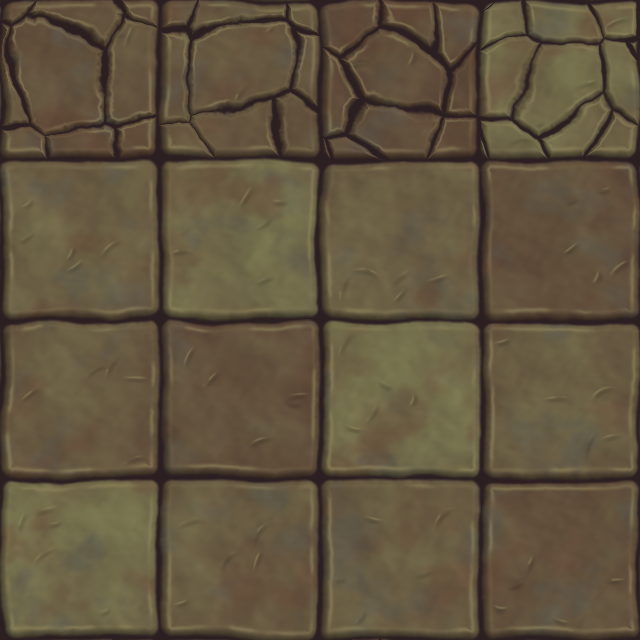
A Shadertoy shader for this texture:

```glsl
#define TILES 4.0
#define JOINT 0.014
#define CORNER 0.06
#define BEVEL 0.055
#define WOBBLE 0.035
#define WEAR 0.035
#define MOTTLE 0.75
#define CRACK_WIDTH 0.024
#define SCRATCHES 5

const vec3 BROWN = vec3(0.37, 0.295, 0.225);
const vec3 GREEN = vec3(0.455, 0.435, 0.30);
const vec3 SLATE = vec3(0.35, 0.345, 0.31);
const vec3 RUST = vec3(0.39, 0.27, 0.205);
const vec3 GLINT = vec3(0.56, 0.52, 0.36);
const vec3 GROUT = vec3(0.17, 0.12, 0.135);

// Brown to green tone of each tile, bottom row first
const float TONE[16] = float[16](
    0.95, 0.50, 0.50, 0.22,
    0.42, 0.15, 0.95, 0.52,
    0.55, 0.88, 0.50, 0.15,
    0.22, 0.36, 0.10, 0.82);

vec2 hash2(vec2 p) {
    vec3 q = fract(p.xyx * vec3(0.1031, 0.1030, 0.0973));
    q += dot(q, q.yzx + 33.33);
    return fract((q.xx + q.yz) * q.zy);
}

// Value noise that wraps after a whole number of lattice cells
float noise(vec2 p, float period) {
    vec2 i = floor(p), f = p - i;
    f = f * f * (3.0 - 2.0 * f);
    vec2 a = mod(i, period), b = mod(i + 1.0, period);
    return mix(mix(hash2(a).x, hash2(vec2(b.x, a.y)).x, f.x),
               mix(hash2(vec2(a.x, b.y)).x, hash2(b).x, f.x), f.y);
}

float fbm(vec2 p) {
    float sum = 0.0, gain = 0.533;
    for (int i = 0; i < 4; i++) {
        sum += gain * noise(p, 1024.0);
        p = p * 2.0 + 17.0;
        gain *= 0.5;
    }
    return sum;
}

vec2 site(vec2 cell, vec2 id) {
    return cell + 0.5 + 0.75 * (hash2(cell + id * 37.0 + 50.0) - 0.5);
}

// Distance to Voronoi borders, with larger pieces in the tile centre
float crackDistance(vec2 f, vec2 id) {
    float scale = 1.35 + 0.2 * id.x;
    vec2 seed = f * 6.0 + id * 19.0;
    vec2 q = f * scale * (1.0 + 1.1 * dot(f, f)) + 0.5;
    q += 0.16 * (vec2(fbm(seed), fbm(seed + 70.0)) - 0.5);
    vec2 cell = floor(q), nearest = vec2(9.0);
    for (int k = 0; k < 9; k++) {
        vec2 r = site(cell + vec2(k % 3 - 1, k / 3 - 1), id) - q;
        if (dot(r, r) < dot(nearest, nearest)) nearest = r;
    }
    float border = 9.0;
    for (int k = 0; k < 25; k++) {
        vec2 r = site(cell + vec2(k % 5 - 2, k / 5 - 2), id) - q;
        vec2 gap = r - nearest;
        if (dot(gap, gap) > 1e-4)
            border = min(border, dot(0.5 * (r + nearest), normalize(gap)));
    }
    return border / (scale * 1.3) - CRACK_WIDTH * noise(seed * 0.8, 1024.0);
}

// Distance inward from the rim of a stone; the top row is broken
float stoneDepth(vec2 f, vec2 id) {
    vec2 b = abs(f) - (0.5 - JOINT - CORNER);
    float depth = CORNER - length(max(b, 0.0)) - min(max(b.x, b.y), 0.0);
    depth += WEAR * (fbm(f * 5.0 + id * 31.0) - 0.5);
    if (id.y > TILES - 1.5) depth = min(depth, 1.5 * crackDistance(f, id));
    return depth;
}

// Short curved scratches: x is the lit lip, y the shaded side
vec2 scratches(vec2 f, vec2 id) {
    vec2 marks = vec2(0.0);
    for (int i = 0; i < SCRATCHES; i++) {
        vec2 key = id * 13.0 + float(i) * 5.0 + 3.0;
        vec2 shape = hash2(key + 91.0);
        float angle = mix(-0.3, 1.3, shape.x);
        vec2 q = f - 0.76 * (hash2(key) - 0.5);
        q = mat2(cos(angle), -sin(angle), sin(angle), cos(angle)) * q;
        q.y += (shape.y - 0.6) * 8.0 * q.x * q.x;
        float fade = 1.0 - smoothstep(0.01, 0.05 + 0.06 * shape.y, abs(q.x));
        vec2 across = abs(q.y + vec2(0.0, 0.02));
        marks += fade * (1.0 - smoothstep(vec2(0.0), vec2(0.012, 0.025), across));
    }
    return min(marks, 1.0);
}

void mainImage(out vec4 fragColor, in vec2 fragCoord) {
    vec2 p = fragCoord / iResolution.xy * TILES;
    p += WOBBLE * (vec2(noise(p * 3.0, TILES * 3.0), noise(p * 3.0 + 5.0, TILES * 3.0)) - 0.5);
    vec2 id = mod(floor(p), TILES), f = fract(p) - 0.5;

    // Rim distance and its direction against the light
    float depth = stoneDepth(f, id);
    vec2 step2 = vec2(0.006, 0.0);
    vec2 slope = vec2(stoneDepth(f + step2.xy, id), stoneDepth(f + step2.yx, id)) - depth;
    float lit = dot(slope / (length(slope) + 1e-4), vec2(-0.6, -0.8));

    // Painted mottling of the face
    vec2 brush = mat2(0.9, 0.35, -0.5, 1.1) * f + id * 23.0;
    float cloud = fbm(brush * 3.5);
    float tone = TONE[int(id.y * TILES + id.x)] + MOTTLE * (cloud - 0.5);
    tone -= 0.12 * (1.0 - smoothstep(0.02, 0.2, depth));
    vec3 color = mix(BROWN, GREEN, clamp(tone, -0.1, 1.1));
    color = mix(color, SLATE, 0.45 * smoothstep(0.55, 0.8, fbm(brush * 4.0 + 40.0)));
    color = mix(color, RUST, 0.40 * smoothstep(0.55, 0.8, fbm(brush * 3.0 + 80.0)));
    color *= 1.0 + 0.35 * (cloud - fbm(brush * 3.5 + 0.12));

    // Scratches, bevel and broken highlights along the ridge
    vec2 marks = scratches(f, id) * smoothstep(0.04, 0.09, depth);
    color *= 1.0 - 0.12 * marks.y;
    color = mix(color, GLINT, 0.55 * marks.x * smoothstep(0.3, 0.6, noise(f * 14.0 + id * 9.0, 1024.0)));
    float bevel = 1.0 - smoothstep(0.0, BEVEL, depth);
    color *= 1.0 + bevel * (0.25 * lit - 0.2);
    float offset = (depth - mix(BEVEL, 0.032, 0.5 + 0.5 * lit)) / 0.013;
    float broken = smoothstep(0.3, 0.7, noise(f * 7.0 + id * 41.0, 1024.0));
    color = mix(color, GLINT, exp(-offset * offset) * (0.12 + 0.45 * broken));

    // Joints and cracks
    color = mix(GROUT, color, smoothstep(-0.012, 0.014, depth));
    fragColor = vec4(color, 1.0);
}
```
